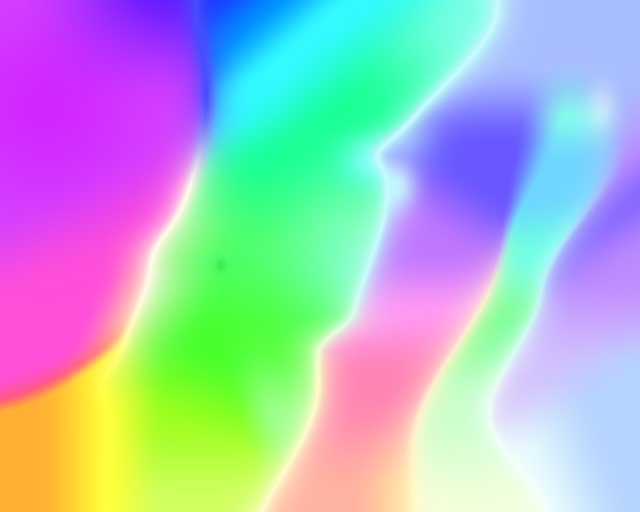
Give the GLSL for this background, as a WebGL 2 fragment shader.

```glsl
#version 300 es
precision highp float;
uniform vec2 u_resolution;
out vec4 fragColor;

#define SEAM_WIDTH .012
#define SEAM_GLOW .82
#define HALO_GLOW .3
#define EDGE_SOFTNESS .009
#define VIOLET vec3(.82, .14, 1)
#define PERIWINKLE vec3(.66, .74, 1)
#define CYAN vec3(.2, .98, 1)
#define GREEN vec3(.28, 1, .17)
#define ORANGE vec3(1, .69, .2)

float ramp(float a, float b, float v) { return smoothstep(a, b, v); }

float bump(float v, float center, float width) {
  float t = (v - center) / width;
  return exp(-t * t);
}

float blob(vec2 p, vec2 center, vec2 radius) {
  vec2 q = (p - center) / radius;
  return exp(-dot(q, q));
}

// Horizontal position of the four seams at height y
vec4 seams(float y) {
  float a = .165 + .157 * ramp(.15, .8, y) - .016 * ramp(.82, 1., y)
          - .014 * bump(y, .51, .05) - .015 * bump(y, .25, .04);
  float b = .387 + .11 * ramp(-.1, .25, y) + .045 * ramp(.31, .39, y)
          + .065 * ramp(.3, .65, y) + .17 * ramp(.67, .99, y) - .02 * bump(y, .7, .035);
  float c = .645 + .14 * ramp(.12, .53, y) + .065 * ramp(.48, .82, y);
  float d = .855 - .09 * ramp(-.02, .19, y) + .08 * ramp(.19, .44, y) + .118 * ramp(.42, .72, y);
  return vec4(a, b, c, d);
}

// Violet over pink over orange
vec3 leftBand(vec2 p, float d) {
  vec3 c = mix(vec3(1, .31, .85), vec3(.83, .27, 1), ramp(.46, .66, p.y - .6 * (p.x - .1)));
  c = mix(c, VIOLET, .9 * blob(p, vec2(.07, .79), vec2(.15, .18)));
  c = mix(c, vec3(.3, .06, 1), ramp(.78, 1.08, p.y) * ramp(.02, .28, p.x));
  c = mix(c, vec3(1, .57, .62), ramp(-.08, 0., d) * (1. - ramp(.42, .58, p.y)));
  float horizon = p.y - (.21 + .3 * p.x + 2. * p.x * p.x);
  vec3 warm = mix(ORANGE, vec3(1, .95, .18), ramp(.05, .18, p.x));
  c = mix(c, vec3(1, .36, .42), .85 * bump(horizon, 0., .03));
  return mix(warm, c, ramp(-.022, .014, horizon));
}

// Broad diagonal sweep from yellow through green to blue
vec3 greenBand(vec2 p, float d) {
  vec3 c = mix(vec3(.82, 1, .38), vec3(.62, 1, .12), ramp(0., .2, p.y));
  c = mix(c, GREEN, ramp(.12, .31, p.y + .45 * (p.x - .36)));
  c = mix(c, vec3(1, 1, .2), (1. - ramp(.15, .26, p.x)) * (1. - ramp(.2, .42, p.y)));
  c = mix(c, vec3(.3, 1, .4), ramp(.32, .52, p.y));
  c = mix(c, vec3(.08, 1, .57), ramp(.5, .7, p.y));
  c = mix(c, vec3(.48, 1, .74), blob(p, vec2(.55, .51), vec2(.1, .15)));
  c = mix(c, vec3(.62, 1, .58), .9 * ramp(.36, .43, p.x + .2 * p.y - .04) * bump(p.y, .18, .11));
  c = mix(c, vec3(.72, .97, .6), .85 * (1. - ramp(0., .12, d)) * bump(p.y, .45, .17));
  c = mix(c, vec3(.2, .85, .25), .6 * blob(p, vec2(.345, .482), vec2(.008, .012)));
  c = mix(c, vec3(.45, 1, .88), ramp(.5, .72, p.x) * ramp(.72, .95, p.y));
  c = mix(c, vec3(.35, 1, .92), blob(p, vec2(.58, .68), vec2(.05)));
  float slant = p.y - 1.07 * p.x;
  c = mix(c, CYAN, ramp(.2, .4, slant) * ramp(.62, .78, p.y));
  c = mix(c, vec3(0, .6, 1), ramp(.41, .54, slant) * ramp(.74, .88, p.y));
  return mix(c, vec3(.06, .18, 1), ramp(.5, .68, slant));
}

// Peach, rose, violet and indigo column
vec3 middleBand(vec2 p) {
  vec3 c = mix(vec3(1, .7, .63), vec3(1, .87, .6), ramp(.54, .65, p.x));
  c = mix(c, vec3(1, .51, .7), ramp(.03, .24, p.y));
  c = mix(c, vec3(1, .6, .96), ramp(.25, .41, p.y));
  c = mix(c, vec3(.75, .46, 1), ramp(.38, .52, p.y));
  c = mix(c, vec3(.41, .34, 1), ramp(.5, .68, p.y + .8 * (p.x - .72)));
  c = mix(c, PERIWINKLE, ramp(.71, .88, p.y));
  c = mix(c, vec3(.6, .7, 1), .8 * blob(p, vec2(.63, .72), vec2(.05)));
  return mix(c, vec3(.78, .93, 1), blob(p, vec2(.618, .635), vec2(.03, .045)));
}

// Narrow mint finger
vec3 fingerBand(vec2 p) {
  vec3 c = mix(vec3(.95, 1, .86), vec3(.77, 1, .79), ramp(0., .22, p.y));
  c = mix(c, vec3(.43, 1, .54), ramp(.2, .38, p.y));
  c = mix(c, vec3(.38, 1, .88), ramp(.38, .5, p.y));
  c = mix(c, vec3(.43, .84, 1), ramp(.5, .62, p.y));
  c = mix(c, vec3(.52, 1, .92), ramp(.68, .79, p.y));
  c = mix(c, PERIWINKLE, .6 * ramp(.89, .96, p.x));
  return mix(c, vec3(.87, 1, .98), blob(p, vec2(.945, .815), vec2(.03, .06)));
}

// Pale blue rising into lilac
vec3 rightBand(vec2 p) {
  vec3 c = mix(vec3(.9, .98, .99), vec3(.71, .83, 1), ramp(.84, 1., p.x + .3 * p.y));
  c = mix(c, vec3(.82, .74, .99), ramp(.12, .3, p.y - .9 * (p.x - .84)));
  c = mix(c, vec3(.75, .55, 1), ramp(.28, .47, p.y));
  c = mix(c, vec3(.54, .4, 1), bump(p.y, .6 + .8 * (p.x - .98), .07));
  return mix(c, PERIWINKLE, ramp(.66, .86, p.y));
}

void main() {
  vec2 p = gl_FragCoord.xy / u_resolution;
  vec4 slope = (seams(p.y + .01) - seams(p.y - .01)) / .02;
  vec4 d = (p.x - seams(p.y)) * inversesqrt(1. + slope * slope);
  vec4 soft = EDGE_SOFTNESS + ramp(.5, .8, p.y) * vec4(.01, .012, .03, .025);
  vec4 side = smoothstep(-soft, soft, d);

  // Join the bands from left to right
  vec3 color = mix(leftBand(p, d.x), greenBand(p, d.x), side.x);
  color = mix(color, middleBand(p), side.y);
  color = mix(color, fingerBand(p), side.z * (1. - ramp(.76, .89, p.y)));
  color = mix(color, rightBand(p), side.w);

  // Lay a crisp core and a wide halo along every seam
  vec4 glow = SEAM_GLOW * exp(-sqrt(d * d + 4e-6) / SEAM_WIDTH) + HALO_GLOW * exp(-d * d / .0015);
  glow.zw *= .85 - .85 * smoothstep(vec2(.4, .45), vec2(.6, .75), p.yy);
  vec3 cream = vec3(1, .98, .8);
  vec3 ice = vec3(.78, .98, 1);
  vec3 firstLight = mix(vec3(1, 1, .25), vec3(1, .99, .9), ramp(.2, .45, p.y));
  firstLight = mix(firstLight, vec3(.28, .3, 1), ramp(.62, .82, p.y));
  color = mix(color, firstLight, glow.x);
  color = mix(color, mix(cream, ice, ramp(.25, .48, p.y)), glow.y);
  color = mix(color, cream, glow.z);
  color = mix(color, mix(vec3(.96, 1, .99), ice, ramp(.2, .5, p.y)), glow.w);
  fragColor = vec4(color, 1);
}
```
